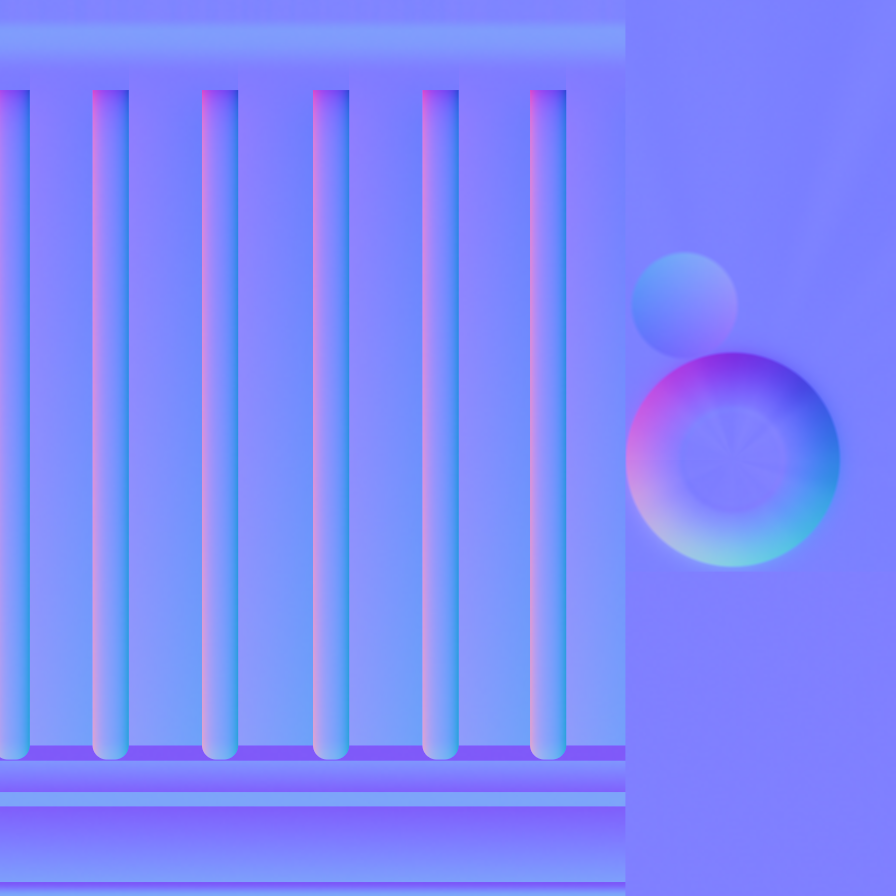
Reproduce this texture map procedurally as a WebGL 1 fragment shader.

```glsl
precision highp float;
// Tangent-space normal map: a ribbed panel over stepped ledges on the left,
// a small dome and a dished ring on the right. Every part yields an xy slope,
// the slopes are layered, and the final unit normal is encoded as colour.
uniform vec2 u_resolution;

// Layout in canvas units, y measured downward from the top edge
const float PANEL_RIGHT = 0.698;
const float RIB_SPACING = 0.122;
const float RIB_START = 0.0022;
const float RIB_HALF = 0.0202;
const float RIB_TOP = 0.1005;
const float RIB_BOTTOM = 0.8477;
const float RIB_CORNER = 0.016;
const float GROOVE_TOP = 0.832;
const float LIP_TOP = 0.849;
const float BAND_TOP = 0.884;
const float LEDGE_TOP = 0.900;
const float FOOT_TOP = 0.9844;
const float PLATE_BOTTOM = 0.638;
const vec2 DOME_CENTER = vec2(0.764, 0.341);
const float DOME_RADIUS = 0.059;
const vec2 RING_CENTER = vec2(0.818, 0.513);
const float RING_RADIUS = 0.120;
const float RING_INNER = 0.47;
const float GRAIN = 0.012;

float pixel;

float hash(vec2 p) {
  return fract(sin(dot(p, vec2(127.1, 311.7))) * 43758.5453);
}

float noise(vec2 p) {
  vec2 i = floor(p);
  vec2 f = fract(p);
  f = f * f * (3.0 - 2.0 * f);
  return mix(mix(hash(i), hash(i + vec2(1.0, 0.0)), f.x),
             mix(hash(i + vec2(0.0, 1.0)), hash(i + vec2(1.0, 1.0)), f.x), f.y);
}

// Antialiased coverage of a signed distance (negative is inside)
float fill(float d) {
  return clamp(0.5 - d / pixel, 0.0, 1.0);
}

// The first rib is cut by the canvas edge; the others wander slightly
float ribCenter(float k) {
  float wander = 0.0004 + 0.0014 * sin(1.5 * (k - 2.5));
  return RIB_START + RIB_SPACING * k + (k < 0.5 ? 0.0108 : wander);
}

// Square at the top, rounded at the bottom
float ribDistance(vec2 p, float center) {
  vec2 q = vec2(abs(p.x - center) - RIB_HALF, p.y - RIB_BOTTOM) + RIB_CORNER;
  float d = length(max(q, 0.0)) + min(max(q.x, q.y), 0.0) - RIB_CORNER;
  return max(d, RIB_TOP - p.y);
}

vec2 ledgeSlope(vec2 s, float y) {
  s = mix(s, vec2(0.0, -0.30), fill(GROOVE_TOP - y));
  float lip = clamp((y - LIP_TOP) / (BAND_TOP - LIP_TOP), 0.0, 1.0);
  s = mix(s, vec2(0.0, mix(0.18, -0.24, lip)), fill(LIP_TOP - y));
  s = mix(s, vec2(-0.02, 0.29), fill(BAND_TOP - y));
  float ledge = clamp((y - LEDGE_TOP) / (FOOT_TOP - LEDGE_TOP), 0.0, 1.0);
  s = mix(s, vec2(-0.02 * ledge, mix(-0.27, 0.25, ledge)), fill(LEDGE_TOP - y));
  float foot = smoothstep(FOOT_TOP, 1.0, y);
  return mix(s, vec2(-0.03, mix(-0.32, 0.30, foot)), fill(FOOT_TOP - y));
}

vec2 panelSlope(vec2 p) {
  float drop = clamp((p.y - RIB_TOP) / (GROOVE_TOP - RIB_TOP), 0.0, 1.0);
  float gapStart = -0.06;
  float ribMask = 0.0;
  float across = 0.0;
  for (int i = 0; i < 6; i++) {
    float center = ribCenter(float(i));
    if (p.x > center + RIB_HALF) gapStart = center + RIB_HALF;
    float mask = fill(ribDistance(p, center));
    if (mask > ribMask) across = clamp((p.x - center) / RIB_HALF, -1.0, 1.0);
    ribMask = max(ribMask, mask);
  }
  // Flat faces between the ribs, with a soft bevel along the top
  float t = clamp((p.x - gapStart) / (RIB_SPACING - 2.0 * RIB_HALF), 0.0, 1.0);
  vec2 s = vec2(mix(0.13, -0.15, t), mix(-0.03, 0.22, drop) + 0.05 * t * drop);
  s.x *= smoothstep(0.06, 0.15, p.y);
  float bevel = smoothstep(0.018, 0.036, p.y) * (1.0 - smoothstep(0.045, 0.085, p.y));
  s.y += 0.20 * bevel + 0.07 * (1.0 - smoothstep(0.02, 0.08, p.y));
  s.x += 0.04 * (noise(vec2(p.x * 150.0, 2.0)) - 0.5) * (1.0 - smoothstep(0.015, 0.035, p.y));
  s = ledgeSlope(s, p.y);
  // Concave ribs with a shaded top end
  vec2 rib = vec2(0.04 - 0.38 * across - 0.34 * across * across * across,
                  mix(0.0, 0.27, drop) - 0.46 * exp(-max(p.y - RIB_TOP, 0.0) / 0.022));
  rib.y += 0.12 * smoothstep(RIB_BOTTOM - 0.025, RIB_BOTTOM, p.y);
  return mix(s, rib, ribMask);
}

vec2 plateSlope(vec2 p) {
  vec2 v = (p - RING_CENTER) * vec2(1.0, -1.0);
  float r = length(v);
  vec2 dir = v / max(r, 0.0001);
  float angle = atan(v.y, v.x);
  // Faint rays and a soft halo around the ring
  float rays = noise(vec2(angle * 9.0, 3.0)) - 0.5;
  vec2 s = vec2(-0.03, 0.01) + 0.035 * rays * smoothstep(0.1, 0.3, r);
  s -= dir * 0.20 * exp(-max(r - RING_RADIUS, 0.0) / 0.009);
  // Dome
  vec2 w = (p - DOME_CENTER) * vec2(1.0, -1.0);
  float domeR = length(w) / DOME_RADIUS;
  vec2 dome = vec2(-0.05, 0.07) + w / DOME_RADIUS * vec2(0.23, 0.25);
  s = mix(s, dome, 1.0 - smoothstep(0.94, 1.06, domeR));
  // Dished ring with a nearly flat hub
  float ringR = r / RING_RADIUS;
  vec2 ring = -dir * 0.62 * smoothstep(RING_INNER - 0.12, 1.02, ringR);
  ring += dir * 0.06 * exp(-pow((ringR - RING_INNER) / 0.04, 2.0));
  ring += 0.05 * (noise(vec2(angle * 5.0, 8.0)) - 0.5) * smoothstep(0.0, 0.2, ringR);
  s = mix(s, ring, 1.0 - smoothstep(0.975, 1.015, ringR));
  return s * fill(p.y - PLATE_BOTTOM);
}

void main() {
  pixel = 1.0 / min(u_resolution.x, u_resolution.y);
  vec2 p = gl_FragCoord.xy / u_resolution;
  p.y = 1.0 - p.y;
  vec2 slope = mix(plateSlope(p), panelSlope(p), fill(p.x - PANEL_RIGHT));
  slope += GRAIN * (vec2(noise(p * 260.0), noise(p * 260.0 + 41.0)) - 0.5);
  vec3 normal = vec3(slope, sqrt(max(1.0 - dot(slope, slope), 0.0)));
  gl_FragColor = vec4(0.5 + 0.5 * normal, 1.0);
}
```
